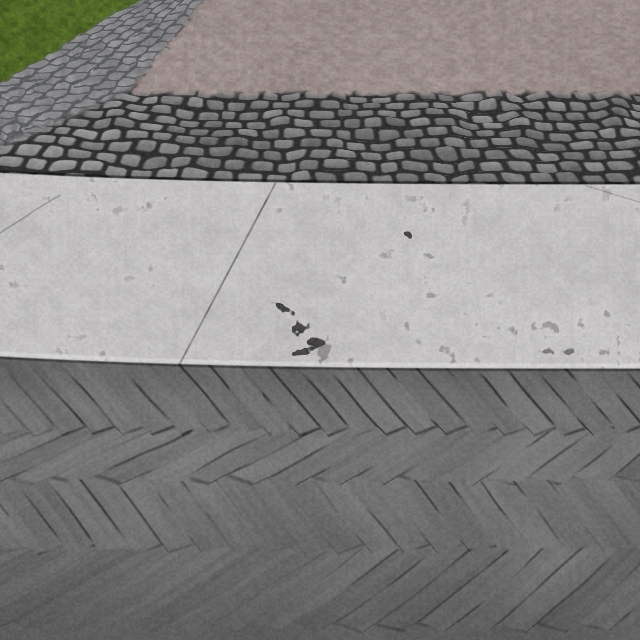
Write a three.js fragment shader that draws this texture.

```glsl
// A paved courtyard seen at a low angle: herringbone bricks, a pale stone slab,
// rounded cobbles, a fanned strip of small setts, pink gravel and a grass corner.
// Each zone is a curved or slanted mask over procedural joints, noise and grain.
#define SOFT 0.0016
#define SLAB_TONE vec3(0.762, 0.757, 0.755)
#define GRAVEL_TONE vec3(0.605, 0.555, 0.545)
#define GRASS_TONE vec3(0.31, 0.40, 0.15)
#define BRICK_TONE 0.405
#define COBBLE_TONE 0.47
#define JOINT_TONE 0.19
#define COBBLE_TOP 0.853
#define GRAIN 0.05

varying vec2 vUv;

float hash(vec2 p) {
  return fract(sin(dot(p, vec2(127.1, 311.7))) * 43758.5453);
}

float noise(vec2 p) {
  vec2 i = floor(p), f = fract(p);
  f = f * f * (3.0 - 2.0 * f);
  return mix(mix(hash(i), hash(i + vec2(1, 0)), f.x),
             mix(hash(i + vec2(0, 1)), hash(i + vec2(1, 1)), f.x), f.y);
}

float fbm(vec2 p) {
  float sum = 0.0, amp = 0.5;
  for (int i = 0; i < 4; i++) {
    sum += amp * noise(p);
    p = p * 2.03 + 17.0;
    amp *= 0.5;
  }
  return sum / 0.9375;
}

float above(float edge, float v) { return smoothstep(edge - SOFT, edge + SOFT, v); }
float stroke(float d, float w) { return 1.0 - smoothstep(w - SOFT, w + SOFT, d); }

float segment(vec2 p, vec2 a, vec2 b) {
  vec2 pa = p - a, ba = b - a;
  return length(pa - ba * clamp(dot(pa, ba) / dot(ba, ba), 0.0, 1.0));
}

// Ragged elliptical chip, tilted by a slope
float chip(vec2 p, vec2 c, vec2 r, float slope) {
  vec2 q = p - c;
  q.y -= slope * q.x;
  float d = length(q / r) + 1.1 * (noise(p * 170.0) - 0.5);
  return 1.0 - smoothstep(0.7, 1.15, d);
}

// One leaning course of bricks: x = joint darkness, y = tone shift
vec2 course(vec2 p, float top, float low, float lean, float pitch, float strength) {
  float s = (p.x + lean * (p.y - low)) / pitch, f = fract(s);
  float tooth = 0.013 * (f - 0.5) * sign(lean);
  float inside = above(low + tooth, p.y) * (1.0 - above(top, p.y));
  float d = min(f, 1.0 - f) * pitch / sqrt(1.0 + lean * lean);
  float joint = floor(s + 0.5);
  float wear = smoothstep(0.25, 0.65, noise(vec2(joint * 7.3 + low * 90.0, p.y * 28.0)));
  float seam = stroke(d, 0.0019) * wear;
  float foot = stroke(abs(p.y - low - tooth), 0.0018) * smoothstep(0.35, 0.7, noise(p * 32.0));
  float tone = hash(vec2(floor(s), low * 50.0)) - 0.5 + noise(vec2(s * 5.0, p.y * 9.0)) - 0.5;
  return vec2(max(seam * inside, foot * 0.8) * strength, tone * inside);
}

vec3 bricks(vec2 p) {
  p += 0.006 * (vec2(noise(p * 14.0), noise(p * 14.0 + 40.0)) - 0.5);
  float waves = 0.5 + 0.5 * cos(11.0 * (p.x - 0.14));
  float gap = 1.0 - 0.8 * stroke(abs(p.x - 0.385), 0.025);
  float shallow = mix(2.4, 1.25, p.x);
  vec2 j = course(p, 0.435, 0.327, 0.85, 0.046, (0.35 + 0.65 * smoothstep(0.06, 0.13, p.x)) * gap);
  j += course(p, 0.327, 0.249, -shallow, 0.068, 0.65);
  j += course(p, 0.249, 0.141, 0.75, 0.052, 0.1 + 0.8 * waves);
  j += course(p, 0.141, 0.02, -shallow * 0.85, 0.064, 0.1 + 0.6 * smoothstep(0.42, 0.65, p.x));
  float tone = BRICK_TONE + 0.045 * smoothstep(0.05, 0.3, p.y) - 0.045 * smoothstep(0.36, 0.43, p.y);
  tone += 0.045 * j.y + 0.07 * (fbm(p * 7.0) - 0.5) - 0.03 * (1.0 - smoothstep(0.0, 0.13, p.y));
  return vec3(mix(tone, JOINT_TONE, min(j.x, 1.0) * 0.85));
}

vec3 slab(vec2 p, float low) {
  float mottled = fbm(p * vec2(9.0, 14.0)), fine = fbm(p * 55.0);
  vec3 col = SLAB_TONE + 0.07 * (mottled - 0.5) + 0.07 * (fine - 0.5);
  float pits = smoothstep(0.66, 0.8, fine) * smoothstep(0.42, 0.65, mottled);
  float seam = stroke(segment(p, vec2(0.43, 0.713), vec2(0.279, 0.428)), 0.0013);
  float crack = stroke(segment(p + 0.008 * (noise(p * 40.0) - 0.5), vec2(0.0, 0.636), vec2(0.095, 0.696)), 0.001);
  crack += stroke(segment(p, vec2(0.915, 0.71), vec2(1.0, 0.684)), 0.0006);
  float chips = chip(p, vec2(0.443, 0.518), vec2(0.015, 0.005), -0.5);
  chips = max(chips, chip(p, vec2(0.469, 0.486), vec2(0.012, 0.009), 0.0));
  chips = max(chips, chip(p, vec2(0.495, 0.465), vec2(0.015, 0.007), -0.1));
  chips = max(chips, chip(p, vec2(0.475, 0.451), vec2(0.019, 0.005), 0.3));
  chips = max(chips, chip(p, vec2(0.638, 0.633), vec2(0.006, 0.005), -0.5));
  chips = max(chips, 0.6 * chip(p, vec2(0.87 + 0.017 * sign(p.x - 0.87), 0.451), vec2(0.011, 0.005), 0.0));
  chips = max(chips, 0.4 * chip(p, vec2(0.508, 0.452), vec2(0.012, 0.015), 0.6));
  col -= 0.2 * pits + 0.33 * seam * (0.6 + 0.6 * noise(p * 60.0)) + 0.2 * crack + 0.48 * chips;
  return col + 0.06 * stroke(abs(p.y - low - 0.005), 0.003);
}

// Rounded stone in a unit cell: x = coverage, y = height shading
vec2 stone(vec2 g, float gap) {
  vec2 q = abs(fract(g) - 0.5) - (0.5 - gap) + 0.22;
  float d = length(max(q, 0.0)) + min(max(q.x, q.y), 0.0) - 0.22;
  return vec2(1.0 - smoothstep(-0.09, 0.05, d), fract(g).y - 0.5);
}

vec3 cobbles(vec2 p) {
  vec2 w = p + 0.014 * (vec2(noise(p * 27.0), noise(p * 27.0 + 9.0)) - 0.5);
  float left = 1.0 - smoothstep(0.0, 0.4, p.x);
  float t = (w.y - 0.71 - 0.025 * left) / 0.145;
  float row = 7.0 * t + 2.0 * t * t;
  float col = (w.x - 0.5) / mix(0.042, 0.034, t) + 5.0 * hash(vec2(floor(row), 3.0));
  vec2 g = vec2(col, row + 0.25 * (hash(vec2(floor(col), 8.0)) - 0.5));
  vec2 s = stone(g, 0.09);
  float tone = COBBLE_TONE + 0.1 * (hash(floor(g)) - 0.5) + 0.13 * s.y + 0.08 * left;
  return vec3(mix(JOINT_TONE, tone + 0.1 * (fbm(p * 80.0) - 0.5), s.x));
}

void main() {
  vec2 p = vUv;
  float bend = pow(1.0 - p.x, 3.0);
  float slabLow = 0.424 + 0.019 * bend, slabTop = 0.712 + 0.018 * bend;
  float rough = noise(p * 90.0) - 0.5;
  float grassX = (p.y - 0.87) * 1.65, gravelX = 0.2 + (p.y - COBBLE_TOP) * 0.8;

  // Far ground: cobbles, fanned setts, gravel, grass
  vec3 col = cobbles(p);
  float fan = (p.x - grassX) / (gravelX - grassX);
  vec2 sett = stone(vec2(fan * 7.0, p.y * 75.0 + 0.5 * floor(fan * 7.0)) + 0.5 * rough, 0.07);
  vec3 setts = mix(vec3(0.35, 0.36, 0.37), vec3(0.53, 0.53, 0.54) + 0.12 * rough, sett.x);
  col = mix(col, setts, smoothstep(-0.012, 0.012, p.y - 0.77 - 0.43 * p.x) * (1.0 - above(gravelX, p.x)));
  vec3 gravel = GRAVEL_TONE + 0.13 * (fbm(p * vec2(110.0, 160.0)) - 0.5) + 0.05 * (fbm(p * 9.0) - 0.5);
  float gravelMask = smoothstep(-0.006, 0.006, p.y - COBBLE_TOP + 0.01 * rough);
  col = mix(col, gravel, gravelMask * smoothstep(-0.008, 0.008, p.x - gravelX + 0.01 * rough));
  vec3 grass = GRASS_TONE * (0.75 + 0.5 * fbm(p * vec2(90.0, 130.0)));
  col = mix(col, grass, 1.0 - smoothstep(-0.005, 0.005, p.x - grassX + 0.012 * rough));

  // Slab with its dark rims, then the bricks in front
  col *= 1.0 - 0.5 * stroke(abs(p.y - slabTop), 0.004);
  col = mix(col, slab(p, slabLow), 1.0 - above(slabTop, p.y));
  vec3 near = bricks(p) * (1.0 - 0.35 * stroke(abs(p.y - slabLow), 0.004));
  col = mix(near, col, above(slabLow, p.y));

  col += GRAIN * (noise(p * 300.0) - 0.5);
  gl_FragColor = vec4(clamp(col, 0.0, 1.0), 1.0);
}
```
